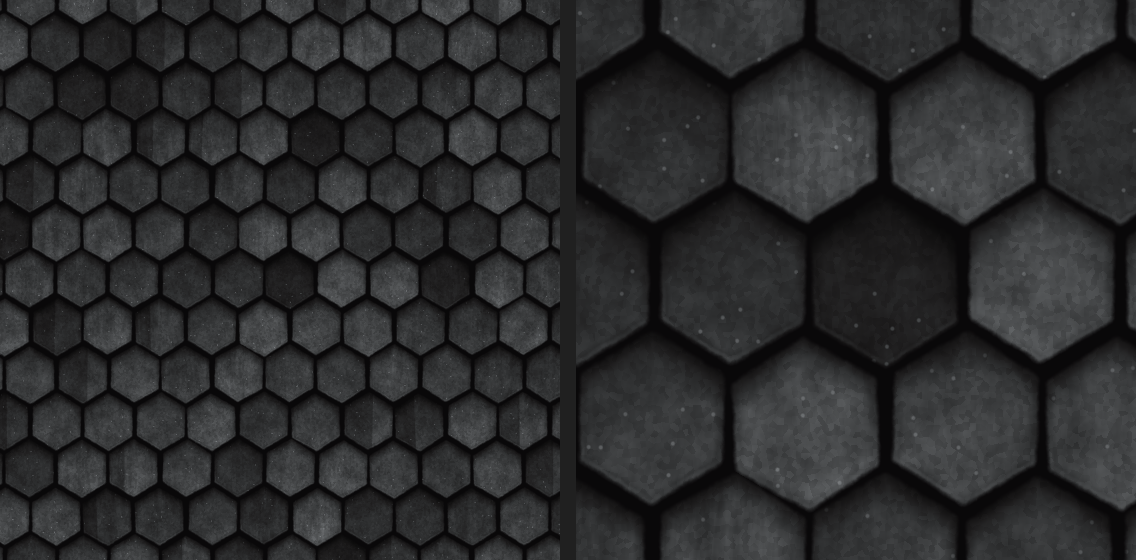
Left, the full canvas; right, a detail of the centre.
A three.js fragment shader for this texture:

```glsl
varying vec2 vUv;

const vec2 REPEATS = vec2(10.77, 11.83);   // columns and rows of tiles
const vec2 GRID_SHIFT = vec2(0.58, -0.076);
const float ROW_PITCH = 0.866;             // row spacing in tile widths
const float HALF_GAP = 0.038;
const float CORNER = 0.045;
const vec3 JOINT_COLOR = vec3(0.036, 0.03, 0.035);
const vec3 WARM_TINT = vec3(1.03, 0.98, 1.0);
const vec3 COOL_TINT = vec3(0.975, 1.0, 1.02);

vec2 hash2(vec2 p) {
  vec2 h = vec2(dot(p, vec2(127.1, 311.7)), dot(p, vec2(269.5, 183.3)));
  return fract(sin(h) * 43758.5);
}

// Cellular noise: x = nearest point distance, y = random value of that point
vec2 cellular(vec2 p) {
  vec2 cell = floor(p);
  vec2 nearest = vec2(9.0, 0.0);
  for (int y = -1; y <= 1; y++) {
    for (int x = -1; x <= 1; x++) {
      vec2 id = cell + vec2(float(x), float(y));
      vec2 point = hash2(id);
      float dist = length(id + point - p);
      if (dist < nearest.x) nearest = vec2(dist, fract(point.x * 17.3 + point.y * 5.1));
    }
  }
  return nearest;
}

// Layered, warped sines, about -1 to 1
float clouds(vec2 p) {
  float sum = 0.0;
  float amp = 0.6;
  for (int i = 0; i < 5; i++) {
    sum += amp * sin(p.x + 1.4 * sin(p.y * 0.9)) * sin(p.y + 1.2 * sin(p.x * 0.8 + 2.0));
    p = mat2(1.5, 1.1, -1.1, 1.5) * p + 3.7;
    amp *= 0.65;
  }
  return sum;
}

// Rounded hexagon with a corner at the top
float hexDistance(vec2 p, float apothem, float corner) {
  float r = apothem - corner;
  vec2 k = vec2(-0.866, 0.5);
  p = abs(p.yx);
  p -= 2.0 * min(dot(k, p), 0.0) * k;
  p -= vec2(clamp(p.x, -0.5774 * r, 0.5774 * r), r);
  return length(p) * sign(p.y) - corner;
}

// Finds the closest jittered tile: xy = local position, z = distance
vec3 findTile(vec2 grid, out vec2 tileId) {
  vec3 best = vec3(0.0, 0.0, 9.0);
  float row = floor(grid.y + 0.5);
  for (int j = -1; j <= 1; j++) {
    float r = row + float(j);
    float stagger = 0.5 * mod(r, 2.0);
    float column = floor(grid.x - stagger + 0.5);
    for (int i = -1; i <= 1; i++) {
      vec2 id = vec2(column + float(i), r);
      vec2 jitter = hash2(id + 7.0) - 0.5;
      vec2 local = (grid - id - vec2(stagger, 0.0)) * vec2(1.0, ROW_PITCH);
      local -= jitter * 0.045;
      float angle = (jitter.x + jitter.y) * 0.05;
      local += angle * vec2(-local.y, local.x);
      float dist = hexDistance(local, 0.5 - HALF_GAP, CORNER);
      if (dist < best.z) {
        best = vec3(local, dist);
        tileId = id;
      }
    }
  }
  return best;
}

// Brightness of the worn tile face
float faceTone(vec2 p, vec2 id, vec2 surface) {
  vec2 rnd = hash2(id + 31.0);
  vec2 wear = hash2(id + 83.0);
  float tone = mix(0.155, 0.26, rnd.x);
  tone *= mix(1.0, 0.52, step(0.92, rnd.y));
  tone *= 1.0 + 0.2 * clouds(p * 5.0 + id * 3.7);
  // Vertical streaks and an occasional half-dark face
  tone *= 1.0 + 0.16 * wear.x * clouds(vec2(p.x * 13.0, p.y * 1.8) + id * 2.3);
  float split = smoothstep(-0.015, 0.015, p.x + 0.3 * (wear.x - 0.3));
  tone *= mix(1.0, mix(0.72, 1.0, split), step(0.87, wear.y));
  // Fine grain and pale specks
  tone *= 0.9 + 0.2 * cellular(surface * 26.0).y;
  vec2 speck = cellular(surface * 7.0);
  tone += 0.13 * step(0.82, speck.y) * (1.0 - smoothstep(0.04, 0.13, speck.x));
  return tone;
}

void main() {
  vec2 grid = vUv * REPEATS - GRID_SHIFT;
  vec2 surface = grid * vec2(1.0, ROW_PITCH);
  vec2 id = vec2(0.0);
  vec3 tile = findTile(grid, id);
  vec2 p = tile.xy;
  float dist = tile.z + 0.007 * clouds(surface * 17.0);

  // Shadow under the upper edges, light toward the lower ones
  float tone = faceTone(p, id, surface);
  float topEdge = 0.5 - dot(vec2(abs(p.x), p.y), vec2(0.5, 0.866));
  tone *= mix(0.55, 1.0, smoothstep(0.02, 0.24, topEdge));
  tone *= 1.04 - 0.32 * p.y;
  tone *= mix(0.72, 1.0, smoothstep(0.0, 0.08, -dist));

  // Thin worn rim along the lower edges
  float rim = smoothstep(-0.045, -0.022, dist) * (1.0 - smoothstep(-0.02, 0.0, dist));
  float lower = smoothstep(0.0, 0.3, -p.y - 0.15 * p.x);
  tone += 0.07 * rim * lower * (0.6 + 0.4 * clouds(surface * 9.0));

  vec3 face = tone * mix(WARM_TINT, COOL_TINT, smoothstep(0.08, 0.19, tone));
  float cover = 1.0 - smoothstep(-0.018, 0.018, dist);
  gl_FragColor = vec4(mix(JOINT_COLOR, face, cover), 1.0);
}
```
